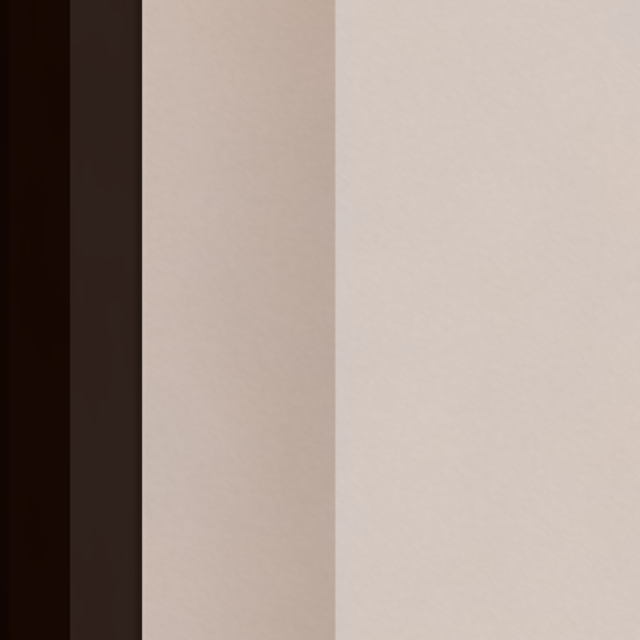
Reproduce this background procedurally as a Shadertoy shader.

```glsl
const vec3 UMBER = vec3(0.090, 0.030, 0.010);
const vec3 BROWN = vec3(0.183, 0.127, 0.108);
const vec3 TAUPE_LIGHT = vec3(0.785, 0.722, 0.685);
const vec3 TAUPE_DARK = vec3(0.738, 0.662, 0.618);
const vec3 PLASTER = vec3(0.832, 0.782, 0.750);

const float BROWN_EDGE = 0.1095;
const float TAUPE_EDGE = 0.222;
const float PLASTER_EDGE = 0.524;

// Sine-free hash
float hash(vec2 cell) {
    vec3 p = fract(cell.xyx * 0.1031);
    p += dot(p, p.yzx + 33.33);
    return fract((p.x + p.y) * p.z);
}

float valueNoise(vec2 p) {
    vec2 cell = floor(p);
    vec2 f = fract(p);
    f = f * f * (3.0 - 2.0 * f);
    float low = mix(hash(cell), hash(cell + vec2(1.0, 0.0)), f.x);
    float high = mix(hash(cell + vec2(0.0, 1.0)), hash(cell + 1.0), f.x);
    return mix(low, high, f.y);
}

// Layered noise centred on zero
float fbm(vec2 p) {
    float sum = 0.0;
    float amplitude = 0.5;
    for (int i = 0; i < 4; i++) {
        sum += amplitude * (valueNoise(p) - 0.5);
        p = mat2(1.6, 1.2, -1.2, 1.6) * p + 17.0;
        amplitude *= 0.5;
    }
    return sum;
}

// Soft vertical boundary
float stepAt(float x, float edge, float softness) {
    return smoothstep(edge - softness, edge + softness, x);
}

// Narrow vertical band
float band(float x, float center, float width) {
    float d = (x - center) / width;
    return exp(-d * d);
}

// Fine strokes slanting down to the right
float paperGrain(vec2 uv) {
    vec2 slanted = vec2(0.82 * uv.x - 0.57 * uv.y, 0.57 * uv.x + 0.82 * uv.y);
    return valueNoise(slanted * vec2(105.0, 210.0)) - 0.5
         + 0.5 * (valueNoise(uv * 260.0 + 9.0) - 0.5);
}

vec3 darkStrips(vec2 uv, float soft) {
    vec3 umber = UMBER * mix(0.72, 1.0, stepAt(uv.x, 0.014, 0.004));
    vec3 brown = BROWN * (1.0 - 0.25 * stepAt(uv.x, 0.213, 0.008));
    vec3 color = mix(umber, brown, stepAt(uv.x, BROWN_EDGE, soft));
    return color + 0.006 * fbm(uv * vec2(20.0, 6.0));
}

vec3 taupePanel(vec2 uv) {
    float across = (uv.x - TAUPE_EDGE) / (PLASTER_EDGE - TAUPE_EDGE);
    vec3 color = mix(TAUPE_LIGHT, TAUPE_DARK, smoothstep(0.0, 1.1, across));
    color += vec3(0.010, 0.003, -0.004) * (smoothstep(0.55, 1.0, uv.y) - 0.3);
    return color + 0.020 * band(uv.x, TAUPE_EDGE + 0.002, 0.003);
}

vec3 plasterPanel(vec2 uv) {
    float cool = band(uv.x, PLASTER_EDGE + 0.012, 0.02);
    return PLASTER + vec3(-0.006, 0.001, 0.010) * cool;
}

void mainImage(out vec4 fragColor, in vec2 fragCoord) {
    vec2 uv = fragCoord / iResolution.xy;
    float soft = max(0.0015, 0.75 / iResolution.x);

    // Lit surfaces with warm and cool mottling
    vec3 wall = mix(taupePanel(uv), plasterPanel(uv), stepAt(uv.x, PLASTER_EDGE, soft * 1.5));
    wall += vec3(0.012, -0.004, -0.022) * fbm(uv * vec2(5.0, 7.0) + 3.0);
    wall += 0.016 * fbm(uv * 9.0 + 21.0);
    wall += 0.013 * paperGrain(uv);

    // Dark strips on the left
    vec3 color = mix(darkStrips(uv, soft), wall, stepAt(uv.x, TAUPE_EDGE, soft));
    fragColor = vec4(clamp(color, 0.0, 1.0), 1.0);
}
```
